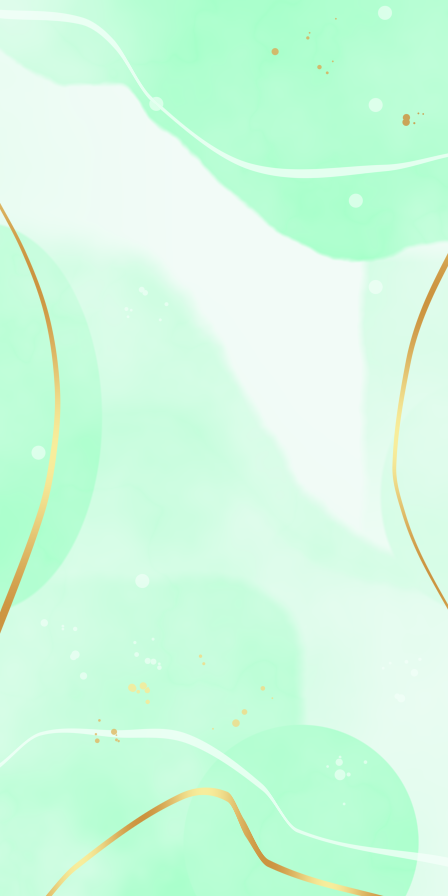
A Shadertoy shader for this background:

```glsl
float hash(vec2 p) {
  p = fract(p * vec2(.1031, .1137));
  p += dot(p, p.yx + 33.3);
  return fract((p.x + p.y) * p.x * 17.);
}

float noise(vec2 p) {
  vec2 i = floor(p), f = fract(p), e = vec2(0, 1);
  f *= f * (3. - 2. * f);
  return mix(mix(hash(i), hash(i + e.yx), f.x), mix(hash(i + e), hash(i + 1.), f.x), f.y);
}

float fbm(vec2 p) {
  float sum = 0., gain = .5;
  for (int i = 0; i < 4; i++, gain *= .5) {
    sum += gain * noise(p);
    p = mat2(1.6, 1.2, -1.2, 1.6) * p + 7.3;
  }
  return sum;
}

float ramp(float a, float b, float x) {
  return clamp((x - a) / (b - a), 0., 1.);
}

// Signed distance to a smooth curve y(x) through seven knots
float curve(vec2 p, vec2 k[7]) {
  float x = clamp(p.x, k[0].x, k[6].x);
  int i = 0;
  while (i < 5 && x > k[i + 1].x) i++;
  vec2 a = k[i], b = k[i + 1], u = b - k[max(i - 1, 0)], v = k[min(i + 2, 6)] - a;
  float w = b.x - a.x, s = (x - a.x) / w, m = u.y / u.x, n = v.y / v.x;
  float y = mix(a.y, b.y, s * s * (3. - 2. * s)) + w * s * (1. - s) * mix(m, -n, s);
  return (p.y - y) / length(vec2(1, mix(m, n, s)));
}

float ellipse(vec2 p, vec2 radii) {
  return (1. - length(p / radii)) * min(radii.x, radii.y);
}

// Pigment layer with a darker rim inside its edge
float wash(float ink, float d, float body, float rim, float feather) {
  float cover = smoothstep(-.5, feather, d);
  return mix(ink, body, cover) + rim * cover * exp(-max(d, 0.) / 7.);
}

float fill(float d, float px) {
  return 1. - smoothstep(-px, px, d);
}

vec3 gold(float t) {
  return mix(vec3(.8, .58, .25), vec3(.97, .93, .61), .5 + .5 * cos(t));
}

// Random dots around c.xy, spread over c.z
float spatter(vec2 p, vec3 c, float size, float px) {
  float cover = 0.;
  for (float i = 0.; i < 7.; i++) {
    vec2 seed = c.xy + i * 19.7;
    vec2 offset = vec2(hash(seed), hash(seed + 41.)) * 2. - 1.;
    float r = size * mix(.2, 1., pow(hash(seed + 83.), 2.));
    cover = max(cover, fill(length(p - c.xy - offset * c.z) - r, px));
  }
  return cover;
}

void mainImage(out vec4 fragColor, in vec2 fragCoord) {
  // Canvas spans 384 x 768 units, y pointing down
  vec2 uv = fragCoord / iResolution.xy, p = vec2(uv.x, 1. - uv.y) * vec2(384, 768);
  float px = 270. / iResolution.x, cloud = fbm(p / 75.);
  vec2 q = p + 12. * (vec2(fbm(p / 32.), fbm(p / 32. + 50.)) - .47);

  // Pale washes through the middle
  float ink = .04 + .09 * ramp(150., 0., p.x), right = ramp(180., 330., p.x);
  float d = curve(q, vec2[7](vec2(0,172), vec2(110,200), vec2(150,228),
    vec2(215,335), vec2(250,395), vec2(290,440), vec2(384,490)));
  ink = wash(ink, d, mix(.43, .28, right), .04, mix(65., 12., ramp(0., 200., p.x)));
  d = curve(q, vec2[7](vec2(0,372), vec2(90,365), vec2(130,360), vec2(160,372),
    vec2(190,405), vec2(270,478), vec2(384,505)));
  ink += .14 * exp(-abs(d + 8.) / 22.) * ramp(384., 230., p.x);
  ink = wash(ink, d, mix(.47, .17, right), .12, 8.);

  // Right veils
  ink += .3 * ramp(308., 316., q.x) * ramp(205., 225., p.y) * ramp(480., 300., p.y);
  ink = wash(ink, ellipse(p - vec2(405, 425), vec2(80, 100)), .3, .02, 3.);

  // Lower washes and round stains
  d = 75. - length(max(vec2(q.x - 190., 565. - q.y), 0.));
  ink = wash(ink, d, mix(.48, .66, ramp(20., 130., p.x)), .04, 14.);
  ink += .3 * ramp(640., 760., p.y) * ramp(384., 250., p.x) * ramp(.2, .6, cloud);
  ink = wash(ink, ellipse(p - vec2(258, 722), vec2(101)), .77, .03, 1.);
  ink = wash(ink, ellipse(p - vec2(-15, 358), vec2(103, 168)), mix(.55, .87, ramp(210., 460., p.y)), .02, 1.5);

  // Deep wash across the top
  d = -curve(q, vec2[7](vec2(0,45), vec2(40,72), vec2(110,78), vec2(135,108),
    vec2(215,182), vec2(285,221), vec2(384,212)));
  float depth = mix(.38, .84, ramp(50., 170., p.x + .4 * p.y));
  ink = wash(ink, d, depth - .14 * ramp(270., 384., p.x), .08, 5.);

  // Clouding and pigment veins
  ink += (cloud - .47) * .45 * ramp(.05, .45, ink);
  ink += .07 * exp(-abs(fbm(q / 90. + 9.) - .5) * 60.) * ramp(.2, .6, ink);
  vec3 color = mix(vec3(.96, .985, .975), vec3(.65, 1, .79), clamp(ink, 0., 1.));

  // White ribbons, blots and flecks
  d = curve(p, vec2[7](vec2(0,12), vec2(70,18), vec2(98,38), vec2(130,85),
    vec2(215,143), vec2(330,144), vec2(384,133)));
  float white = fill(abs(d) - 2.6 - 1.2 * sin(p.x / 40. + 1.), px);
  d = curve(p, vec2[7](vec2(0,656), vec2(35,629), vec2(100,629), vec2(160,633),
    vec2(225,675), vec2(255,712), vec2(384,739)));
  white = max(white, fill(abs(d) - 2.6 - 1.3 * cos(p.x / 40. - 3.7), px));
  vec2 blots[7] = vec2[7](vec2(330,11), vec2(322,90), vec2(305,172), vec2(134,89),
    vec2(322,246), vec2(33,388), vec2(122,498));
  for (int i = 0; i < 7; i++) white = max(white, .8 * fill(length(p - blots[i]) - 6., px));
  vec3 flecks[5] = vec3[5](vec3(125,258,18), vec3(45,555,30), vec3(128,562,16),
    vec3(290,672,24), vec3(345,582,18));
  for (int i = 0; i < 5; i++) white = max(white, .8 * spatter(p, flecks[i], 5.5, px));
  color = mix(color, vec3(.96, 1, .98), .75 * white);

  // Gold spatter
  vec3 specks[5] = vec3[5](vec3(262,38,32), vec3(354,97,9), vec3(90,625,12),
    vec3(120,595,8), vec3(200,590,36));
  for (int i = 0; i < 5; i++)
    color = mix(color, gold(float(i) * 1.3 + 2.), .85 * spatter(p, specks[i], 3.4, px));

  // Gold lines: left, right, bottom
  d = curve(p.yx, vec2[7](vec2(160,-9), vec2(215,20), vec2(270,40), vec2(330,49),
    vec2(380,47), vec2(440,35), vec2(570,-14)));
  color = mix(color, gold(p.y / 48. - 8.1), fill(abs(d) - mix(1.3, 3.4, ramp(180., 520., p.y)), px));
  d = curve(p.yx, vec2[7](vec2(195,398), vec2(262,365), vec2(310,350),
    vec2(400,338), vec2(440,346), vec2(480,362), vec2(545,398)));
  color = mix(color, gold(p.y / 38. - 9.9), fill(abs(d) - mix(2.6, 1.1, ramp(230., 500., p.y)), px));
  d = curve(p, vec2[7](vec2(30,782), vec2(65,743), vec2(155,683),
    vec2(195,683), vec2(210,710), vec2(230,740), vec2(345,775)));
  color = mix(color, gold(p.x / 17. - 10.3), fill(abs(d) - 2.2 - 1.6 * exp(-abs(p.x - 195.) / 40.), px));

  fragColor = vec4(color, 1);
}
```
